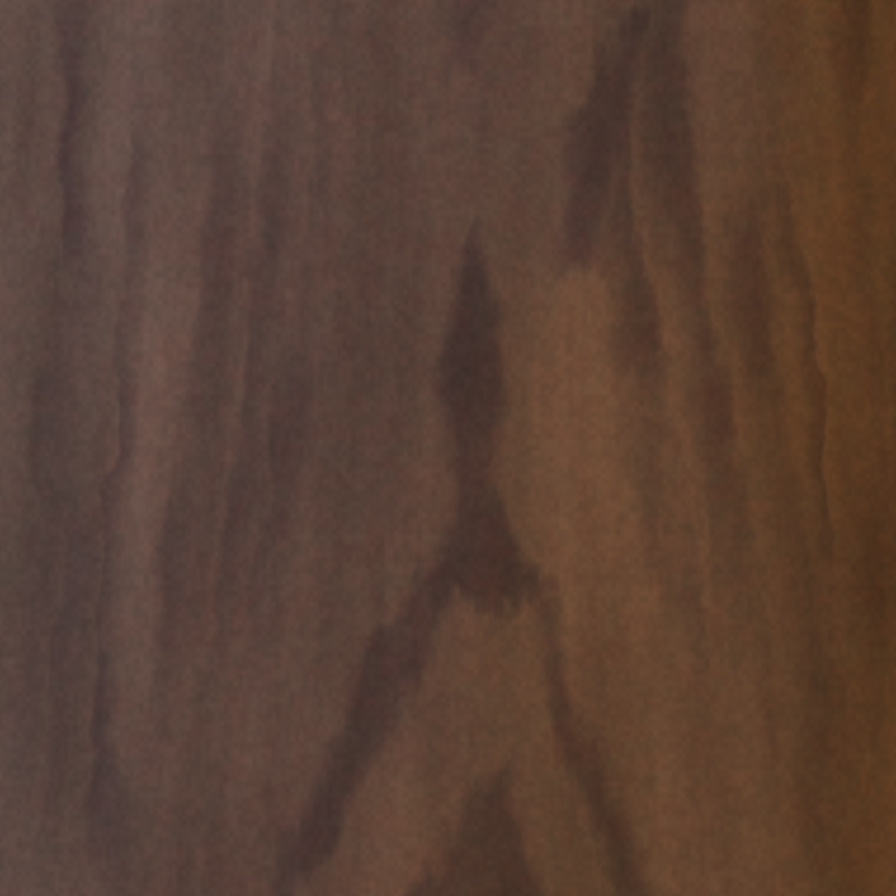
A Shadertoy shader for this texture:

```glsl
#define COOL_WOOD vec3(0.372, 0.292, 0.268)
#define MID_WOOD vec3(0.368, 0.272, 0.235)
#define WARM_WOOD vec3(0.392, 0.270, 0.188)
#define EDGE_WOOD vec3(0.345, 0.222, 0.128)
#define VEIN_TINT vec3(0.755, 0.755, 0.835)
#define HEART_X 0.53
#define VEIN_SOFTNESS 0.016
#define VEINS_PER_SIDE 6
#define VEIN_SPACING 0.062
#define FLARE 0.10
#define MOTTLE 0.15

float hash(vec2 p) {
    vec3 q = fract(p.xyx * vec3(0.1031, 0.1030, 0.0973));
    q += dot(q, q.yzx + 33.33);
    return fract((q.x + q.y) * q.z);
}

float noise(vec2 p) {
    vec2 cell = floor(p), f = fract(p);
    f = f * f * (3.0 - 2.0 * f);
    float low = mix(hash(cell), hash(cell + vec2(1, 0)), f.x);
    float high = mix(hash(cell + vec2(0, 1)), hash(cell + vec2(1, 1)), f.x);
    return mix(low, high, f.y);
}

float fbm(vec2 p) {
    float sum = 0.0, gain = 0.5;
    for (int i = 0; i < 4; i++) {
        sum += gain * noise(p);
        p = p * 2.03 + 17.3;
        gain *= 0.5;
    }
    return sum / 0.9375;
}

// Soft tapered stroke from a to b
float stroke(vec2 p, vec2 a, vec2 b, float widthA, float widthB) {
    vec2 ab = b - a;
    float t = clamp(dot(p - a, ab) / dot(ab, ab), 0.0, 1.0);
    float d = length(p - a - ab * t) - mix(widthA, widthB, t);
    return 1.0 - smoothstep(-VEIN_SOFTNESS, VEIN_SOFTNESS, d);
}

// Dark heart figure: spindle, flat shoulders, spreading arms and inner arch
float heartFigure(vec2 p) {
    float spindle = stroke(p, vec2(0.525, 0.73), vec2(0.53, 0.60), 0.004, 0.036);
    spindle = max(spindle, stroke(p, vec2(0.53, 0.60), vec2(0.527, 0.45), 0.036, 0.024));
    float shoulders = stroke(p, vec2(0.528, 0.43), vec2(0.543, 0.37), 0.028, 0.050);
    shoulders = max(shoulders, stroke(p, vec2(0.495, 0.345), vec2(0.59, 0.350), 0.026, 0.024));
    float arms = stroke(p, vec2(0.49, 0.345), vec2(0.40, 0.18), 0.022, 0.030);
    arms = max(arms, stroke(p, vec2(0.40, 0.18), vec2(0.315, -0.01), 0.030, 0.020));
    arms = max(arms, stroke(p, vec2(0.60, 0.35), vec2(0.63, 0.20), 0.010, 0.018));
    arms = max(arms, stroke(p, vec2(0.63, 0.20), vec2(0.715, -0.01), 0.020, 0.016));
    float arch = stroke(p, vec2(0.558, 0.145), vec2(0.53, -0.04), 0.010, 0.085);
    return max(max(spindle, shoulders), max(0.8 * arms, 0.85 * arch));
}

// Loose dark patches above the heart
float patches(vec2 p) {
    float knot = stroke(p, vec2(0.665, 0.86), vec2(0.65, 0.70), 0.034, 0.024);
    knot = max(knot, stroke(p, vec2(0.71, 0.98), vec2(0.667, 0.85), 0.012, 0.032));
    float top = stroke(p, vec2(0.525, 1.03), vec2(0.515, 0.92), 0.030, 0.014);
    float low = stroke(p, vec2(0.715, 0.53), vec2(0.73, 0.39), 0.024, 0.014);
    return max(0.85 * knot, max(0.7 * top, 0.55 * low));
}

// Long veins flanking the heart: crisp outside, blurred inside, broken along the way
float sideVeins(vec2 p) {
    float side = p.x < HEART_X ? -1.0 : 1.0;
    float dark = 0.0;
    for (int i = 0; i < VEINS_PER_SIDE; i++) {
        vec2 seed = vec2(float(i) * 7.0 + 3.0, side * 11.0 + 20.0);
        float home = 0.18 + VEIN_SPACING * float(i) + 0.03 * (hash(seed) - 0.5);
        float flare = FLARE * (1.0 - smoothstep(0.1, 0.85, p.y)) * (1.2 - 1.8 * home);
        float wobble = 0.035 * (noise(vec2(p.y * 3.5, seed.x + seed.y)) - 0.5);
        float d = side * (p.x - HEART_X) - home - flare - wobble;
        float swell = 0.5 + 0.9 * noise(vec2(p.y * 5.0 + 9.0, seed.x));
        float width = swell * (d < 0.0 ? 0.048 : 0.017);
        float middle = mix(0.35, 0.75, hash(seed + 5.0));
        float reach = mix(0.40, 0.70, hash(seed + 9.0));
        float fade = 1.0 - smoothstep(0.3 * reach, reach, abs(p.y - middle));
        float broken = smoothstep(0.1, 0.75, noise(vec2(p.y * 6.0 + 3.0, seed.x * 1.7 + seed.y)));
        float strength = mix(0.65, 1.0, hash(seed + 13.0)) * mix(0.35, 1.0, broken);
        dark = max(dark, strength * fade * (1.0 - smoothstep(0.0, width, abs(d))));
    }
    return dark;
}

void mainImage(out vec4 fragColor, in vec2 fragCoord) {
    vec2 uv = fragCoord / iResolution.xy;

    // Ragged edges, stepped across the grain
    vec2 ragged = vec2(fbm(uv * vec2(30.0, 18.0)), fbm(uv * vec2(45.0, 11.0) + 40.0)) - 0.5;
    vec2 p = uv + ragged * vec2(0.032, 0.075);

    // Cool left, warm right, browner at the far edge
    float cloud = fbm(uv * vec2(5.0, 3.5) + 8.0) - 0.5;
    float warmth = uv.x + 0.28 * (0.5 - uv.y) + 0.22 * cloud;
    vec3 color = mix(COOL_WOOD, MID_WOOD, smoothstep(0.0, 0.45, warmth));
    color = mix(color, WARM_WOOD, smoothstep(0.38, 0.80, warmth));
    color = mix(color, EDGE_WOOD, smoothstep(0.78, 0.98, uv.x + 0.1 * cloud));

    // Fibre bands following the flare, broad and narrow
    float across = uv.x - HEART_X;
    float flow = uv.x + 0.08 * sign(across) * uv.y * smoothstep(0.05, 0.3, abs(across));
    float bands = fbm(vec2(flow * 16.0, uv.y * 2.0 + 4.0)) - 0.5;
    float fibres = fbm(vec2(flow * 55.0, uv.y * 6.0 + 20.0)) - 0.5;
    color *= 1.0 + 0.24 * bands + 0.10 * fibres + 0.16 * cloud;

    // Dark figure, unevenly stained
    float dark = max(max(heartFigure(p), patches(p)), sideVeins(p));
    dark *= 0.72 + 0.46 * fbm(uv * vec2(22.0, 12.0) + 60.0);
    color *= mix(vec3(1.0), VEIN_TINT, dark);

    // Soft mottling with a faint colour shift
    float mottle = 0.6 * noise(uv * vec2(190.0, 160.0)) + 0.4 * noise(uv * 85.0 + 30.0) - 0.5;
    float hue = noise(uv * 60.0 + 70.0) - 0.5;
    color *= 1.0 + MOTTLE * mottle;
    color += vec3(0.016, -0.008, -0.004) * hue;

    fragColor = vec4(color, 1.0);
}
```
